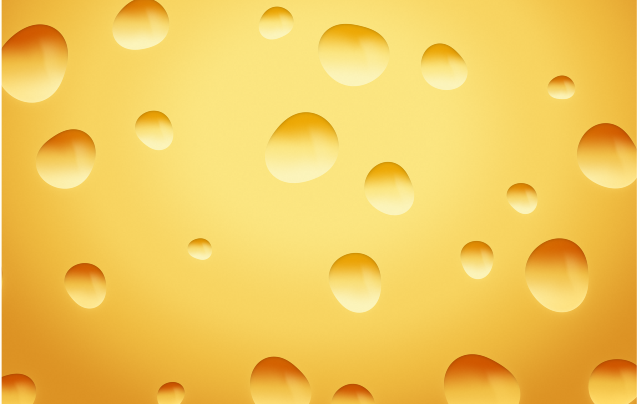
Reproduce this texture procedurally as a WebGL 1 fragment shader.

```glsl
precision highp float;
// Golden cheese surface with scattered glossy hollows, a warm vignette and pale side margins.
uniform vec2 u_resolution;

const float CELL = 0.28;          // grid spacing, in canvas heights
const float ROW_SHIFT = 0.36;     // vertical grid offset, in cells
const float ID_BASE = 20.0;       // keeps cell ids positive
const float MIN_RADIUS = 0.026;
const float MAX_RADIUS = 0.092;
const float LEFT_MARGIN = 0.004;
const float RIGHT_MARGIN = 0.008;

const vec3 BUTTER = vec3(0.985, 0.898, 0.500);
const vec3 YELLOW = vec3(0.970, 0.830, 0.375);
const vec3 AMBER  = vec3(0.940, 0.740, 0.255);
const vec3 OCHRE  = vec3(0.865, 0.575, 0.140);
const vec3 GOLD   = vec3(0.930, 0.660, 0.020);
const vec3 BURNT  = vec3(0.815, 0.340, 0.000);
const vec3 CREAM  = vec3(0.985, 0.955, 0.730);
const vec3 HONEY  = vec3(1.000, 0.850, 0.390);
const vec3 PAPER  = vec3(1.000, 0.995, 0.970);

float hash(vec2 p, float seed) {
  vec3 q = fract(vec3(p.xyx + seed * 7.13) * vec3(0.1031, 0.1030, 0.0973));
  q += dot(q, q.yzx + 33.33);
  return fract((q.x + q.y) * q.z);
}

// Golden-ratio steps keep neighbouring hollows different in size.
float holeSize(vec2 id) {
  float size = fract(id.x * 0.618 + id.y * 0.29 + 0.35);
  return mix(MIN_RADIUS, MAX_RADIUS, size);
}

// Distance from the bright spot above the centre, stretched vertically.
float vignette(vec2 uv) {
  return length((uv - vec2(0.5, 0.68)) * vec2(1.0, 0.76));
}

vec3 surface(float shade) {
  vec3 color = mix(BUTTER, YELLOW, smoothstep(0.17, 0.36, shade));
  color = mix(color, AMBER, smoothstep(0.35, 0.49, shade));
  return mix(color, OCHRE, smoothstep(0.45, 0.63, shade));
}

// Faint speckle with a fixed number of grains per canvas height.
float grain(vec2 p) {
  return hash(floor(p * 324.0), 9.0) - 0.5;
}

// Outline of a lopsided pebble, as a factor on its radius.
float outline(float angle, float phaseA, float phaseB) {
  return 1.0 + 0.08 * cos(2.0 * angle + phaseA) + 0.035 * cos(3.0 * angle + phaseB);
}

// Inner shading: dark under the upper lip, luminous at the floor.
vec3 hollow(vec2 local, float shade, float tilt) {
  float warmth = smoothstep(0.20, 0.52, shade);
  vec3 top = mix(GOLD, BURNT, warmth);
  vec3 middle = mix(BUTTER, AMBER, warmth);
  vec3 bottom = mix(CREAM, HONEY, smoothstep(0.34, 0.62, shade));
  float height = local.y + tilt * local.x;
  vec3 color = mix(bottom, middle, smoothstep(-0.80, 0.15, height));
  color = mix(color, top, smoothstep(-0.05, 0.80, height));
  // Pale oblique reflection near the right wall.
  float slant = local.x + 0.30 * local.y;
  float streak = smoothstep(0.25, 0.42, slant) * (1.0 - smoothstep(0.50, 0.95, slant));
  streak *= 1.0 - smoothstep(0.25, 0.75, local.y);
  return mix(color, bottom, 0.25 * streak);
}

vec3 drawHole(vec3 ground, vec2 offset, float radius, vec2 id, float shade, float pixel) {
  vec2 local = offset / radius;
  float angle = atan(local.y, local.x);
  float edge = outline(angle, 6.283 * hash(id, 5.0), 6.283 * hash(id, 6.0));
  float dist = (length(local) - edge) * radius;
  float up = local.y / max(length(local), 0.001);

  // Soft light outside the rim, strongest below.
  float halo = exp(-max(dist, 0.0) / 0.010) * (0.20 - 0.14 * up);
  vec3 color = mix(ground, mix(BUTTER, HONEY, smoothstep(0.3, 0.6, shade)), halo);

  // Thin shadow inside the upper lip, thin gleam inside the lower one.
  vec3 inside = hollow(local / edge, shade, 0.14 * (hash(id, 7.0) - 0.5));
  float lip = exp(-abs(dist) / 0.004);
  inside *= 1.0 - 0.16 * lip * smoothstep(-0.2, 0.8, up);
  inside = mix(inside, CREAM, 0.40 * lip * smoothstep(0.2, 0.9, -up));
  return mix(color, inside, 1.0 - smoothstep(-pixel, pixel, dist));
}

// One hollow per cell; each row slides sideways to hide the grid.
vec3 scatterHoles(vec3 color, vec2 p, float shade, float pixel) {
  float baseRow = floor(p.y / CELL + ROW_SHIFT);
  for (int j = -1; j <= 1; j++) {
    float row = baseRow + float(j);
    float slide = 0.37 * row + 0.2;
    float baseColumn = floor(p.x / CELL + slide);
    for (int i = -1; i <= 1; i++) {
      vec2 cell = vec2(baseColumn + float(i), row);
      vec2 id = cell + ID_BASE;
      float radius = holeSize(id);
      vec2 jitter = vec2(hash(id, 2.0), hash(id, 3.0)) - 0.5;
      vec2 center = (cell + 0.5 - vec2(slide, ROW_SHIFT)) * CELL;
      center += jitter * (CELL - 2.2 * radius);
      color = drawHole(color, p - center, radius, id, shade, pixel);
    }
  }
  return color;
}

void main() {
  vec2 p = gl_FragCoord.xy / u_resolution.y;
  float shade = vignette(gl_FragCoord.xy / u_resolution);
  float pixel = 0.6 / u_resolution.y;
  vec3 color = scatterHoles(surface(shade), p, shade, pixel) + 0.006 * grain(p);
  float right = u_resolution.x / u_resolution.y - p.x;
  float inner = min(p.x - LEFT_MARGIN, right - RIGHT_MARGIN);
  gl_FragColor = vec4(mix(PAPER, color, smoothstep(-pixel, pixel, inner)), 1.0);
}
```
